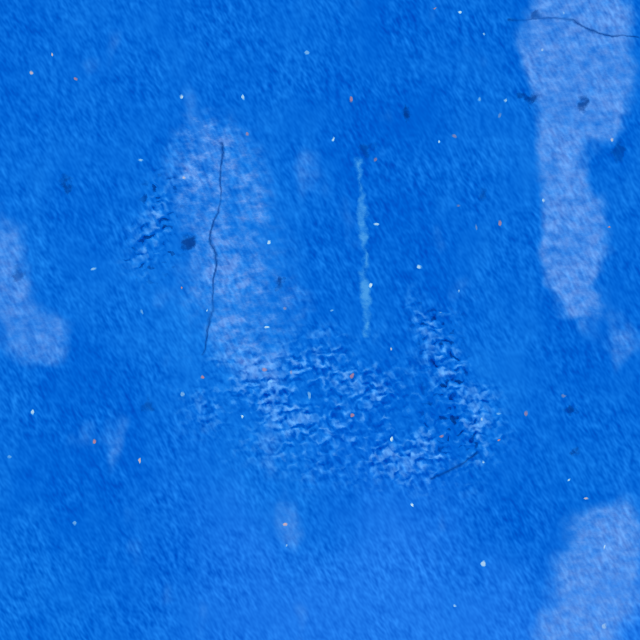
This texture is drawn by a three.js fragment shader. Its source:

```glsl
// Weathered blue painted plaster with pale worn flakes, rough relief, cracks and specks.
varying vec2 vUv;
#define DEEP vec3(0.0, 0.385, 0.835)
#define LIGHT vec3(0.07, 0.465, 0.89)
#define WORN vec3(0.36, 0.59, 0.925)
#define VIOLET vec3(0.15, 0.49, 0.935)
#define SHADOW vec3(0.0, 0.19, 0.50)
#define GRAIN 0.105
#define ROUGHNESS 0.42
#define SPECK_CELLS 30.0
#define SPECK_CHANCE 0.08
#define PIT_CELLS 15.0
#define PIT_CHANCE 0.08

vec2 hash2(vec2 c) {
  vec3 q = fract(c.xyx * vec3(0.1031, 0.1030, 0.0973));
  q += dot(q, q.yzx + 33.33);
  return fract((q.xx + q.yz) * q.zy);
}
float cornerSlope(vec2 cell, vec2 corner, vec2 f) {
  float angle = 6.2832 * hash2(cell + corner).x;
  return dot(vec2(cos(angle), sin(angle)), f - corner);
}
// Gradient noise, roughly -0.7 to 0.7
float gnoise(vec2 p) {
  vec2 i = floor(p), f = fract(p), e = vec2(0.0, 1.0);
  vec2 u = f * f * f * (f * (f * 6.0 - 15.0) + 10.0);
  return mix(mix(cornerSlope(i, e.xx, f), cornerSlope(i, e.yx, f), u.x),
             mix(cornerSlope(i, e.xy, f), cornerSlope(i, e.yy, f), u.x), u.y);
}
float fbm(vec2 p) {
  float sum = 0.0, amp = 1.0;
  for (int k = 0; k < 4; k++) {
    sum += amp * gnoise(p);
    p = mat2(1.6, 1.2, -1.2, 1.6) * p + 17.3;
    amp *= 0.5;
  }
  return sum;
}
// Capsule from a to b with a soft rim
float smear(vec2 p, vec2 a, vec2 b, float radius, float soft) {
  vec2 d = b - a;
  float dist = length(p - a - d * clamp(dot(p - a, d) / dot(d, d), 0.0, 1.0));
  return 1.0 - smoothstep(-soft, soft, dist - radius);
}
// Scattered dots, at most one per cell; tint receives a random value
float spots(vec2 p, float cells, float chance, float radius, float soft, out float tint) {
  vec2 cell = floor(p * cells);
  vec2 pick = hash2(cell + 71.0);
  vec2 offset = (fract(p * cells) - 0.3 - 0.4 * hash2(cell + 13.0)) / cells;
  offset *= mix(vec2(0.6, 1.2), vec2(1.2, 0.6), pick.y);
  tint = hash2(cell + 137.0).x;
  float size = radius * mix(0.5, 1.2, fract(tint * 5.0));
  return step(pick.x, chance) * (1.0 - smoothstep(size - soft, size + soft, length(offset)));
}
float reliefHeight(vec2 p) {
  return gnoise(p * vec2(60.0, 85.0)) + 0.7 * gnoise(p * vec2(110.0, 145.0) + 9.0);
}

void main() {
  vec2 p = vUv;
  vec2 ragged = 0.006 * vec2(fbm(p * 55.0), fbm(p * 55.0 + 30.0));
  vec2 warped = p + ragged + 0.05 * vec2(fbm(p * 7.0), fbm(p * 7.0 + 40.0));
  vec2 wavy = p + 0.5 * ragged + 0.022 * vec2(gnoise(p * 14.0 + 5.0), gnoise(p * 14.0 + 60.0));
  float fine = fbm(p * vec2(48.0, 75.0));
  float patchy = fbm(p * 13.0 + 11.0);

  // Uneven coat, more violet toward the bottom
  float tone = 0.4 + 0.85 * fbm(p * vec2(4.0, 3.0) + 3.0) + 0.4 * fbm(p * vec2(26.0, 14.0));
  vec3 color = mix(DEEP, LIGHT, clamp(tone, -0.2, 1.4));
  float low = smoothstep(0.36, 0.02, p.y + 0.2 * fbm(p * vec2(6.0, 3.0) + 21.0));
  color = mix(color, VIOLET, 0.7 * low * smoothstep(0.1, 0.45, p.x));

  // Worn flakes: strong at the sides, broken in the middle, small stray ones
  float worn = smear(warped, vec2(0.90, 0.99), vec2(0.91, 0.88), 0.075, 0.014);
  worn = max(worn, smear(warped, vec2(0.88, 0.86), vec2(0.89, 0.55), 0.042, 0.014));
  worn = max(worn, 0.85 * smear(warped, vec2(0.0, 0.63), vec2(0.06, 0.45), 0.028, 0.016));
  worn = max(worn, smear(warped, vec2(0.94, 0.15), vec2(0.91, 0.0), 0.07, 0.02));
  float faint = smear(warped, vec2(0.33, 0.75), vec2(0.39, 0.49), 0.07, 0.03);
  worn = max(worn, faint * clamp(0.6 + 0.5 * patchy + 0.7 * fine, 0.05, 1.0));
  worn = max(worn, 0.65 * smoothstep(0.33, 0.7, fbm(p * vec2(8.0, 5.0) + 51.0)));
  color = mix(color, WORN, clamp(worn * (0.78 + 0.45 * fine + 0.25 * patchy), 0.0, 1.0));

  // Rough zones of pale dabs and dark hollows, lit from the upper left
  float pocked = smear(warped, vec2(0.68, 0.50), vec2(0.71, 0.32), 0.03, 0.03);
  pocked = max(pocked, smear(warped, vec2(0.24, 0.70), vec2(0.23, 0.60), 0.03, 0.03));
  float zone = max(pocked, smear(warped, vec2(0.40, 0.39), vec2(0.70, 0.33), 0.09, 0.06));
  float height = reliefHeight(p + ragged);
  float slope = height - reliefHeight(p + ragged + vec2(-0.003, 0.004));
  float relief = zone * clamp(0.65 + 0.8 * patchy, 0.15, 1.2);
  color = mix(color, WORN, 0.75 * zone * smoothstep(-0.1, 0.55, height * 0.6 + 0.6 * patchy));
  color += ROUGHNESS * relief * vec3(0.6, 0.7, 0.5) * (0.4 * slope + 0.3 * height);
  float hollow = smoothstep(0.2, 0.65, -height - 0.2 * patchy);
  color = mix(color, SHADOW, hollow * (0.75 * pocked + 0.2 * relief));

  // Slanted brush grain, uneven in strength
  vec2 slant = vec2(p.x + 0.45 * p.y, p.y);
  float grain = gnoise(slant * vec2(115.0, 52.0)) + 0.8 * gnoise(slant * vec2(220.0, 130.0) + 5.0);
  color += GRAIN * grain * (0.9 + 0.7 * patchy) * vec3(0.65, 0.9, 0.8);

  // Pale vertical scratch, broken and tapering
  float taper = 0.005 + 0.007 * gnoise(vec2(p.y * 16.0, 2.0));
  float scratch = smear(mix(p, wavy, 0.3) + ragged, vec2(0.562, 0.75), vec2(0.573, 0.48), taper, 0.005);
  color = mix(color, vec3(0.29, 0.62, 0.92), scratch * clamp(0.7 + 0.7 * fine, 0.0, 0.95));

  // Thin cracks
  float cracks = smear(wavy, vec2(0.345, 0.78), vec2(0.325, 0.45), 0.001, 0.003);
  cracks = max(cracks, smear(wavy, vec2(0.80, 0.97), vec2(1.0, 0.945), 0.001, 0.003));
  cracks = max(cracks, smear(wavy, vec2(0.67, 0.25), vec2(0.75, 0.285), 0.002, 0.003));
  color = mix(color, SHADOW, cracks * clamp(0.6 + 0.7 * patchy, 0.15, 0.85));

  // Dark pits and bright chips
  float tint;
  float pit = spots(p + 2.0 * ragged, PIT_CELLS, PIT_CHANCE, 0.007, 0.005, tint);
  color = mix(color, SHADOW, pit * mix(0.3, 0.7, tint));
  float chip = spots(p + 0.5 * ragged, SPECK_CELLS, SPECK_CHANCE, 0.0026, 0.0015, tint);
  vec3 chipColor = mix(vec3(0.78, 0.88, 0.96), vec3(0.76, 0.52, 0.60), smoothstep(0.6, 0.8, tint));
  color = mix(color, chipColor, chip * mix(0.4, 1.0, fract(tint * 7.0)));
  gl_FragColor = vec4(clamp(color, 0.0, 1.0), 1.0);
}
```
